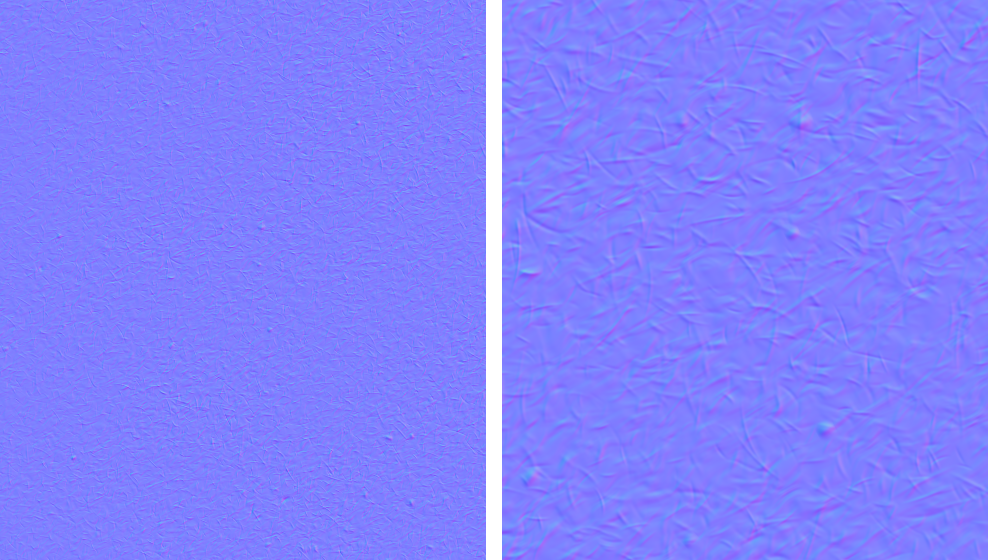
Left, the full canvas; right, a detail of the centre.
A Shadertoy shader for this texture map:

```glsl
// Tangent-space normal map of rough fibrous plaster or pressed pulp.
// Slopes of thin scattered, slightly bent fibres and small clumps are summed
// with those of a fine warped grain, then encoded as a unit normal.

const float MAIN_TILT    = 0.50;   // prevailing fibre direction, radians
const float TILT_SPREAD  = 1.80;   // random turn of each fibre
const float BEND         = 0.50;   // range of fibre curvature
const float GROOVE_SHARE = 0.35;   // part of the fibres pressed inward
const float GRAIN_SLOPE  = 0.042;
const float GRAIN_STEP   = 0.0007; // distance for grain differences

// Fibre families: cell size, half length, half width, slope
const vec4 LONG_FIBRES  = vec4(0.040, 0.029, 0.0014, 0.118);
const vec4 SHORT_FIBRES = vec4(0.016, 0.012, 0.0014, 0.116);
const vec4 CLUMPS       = vec4(0.050, 0.010, 0.0026, 0.210);

// Integer hash giving three values in 0..1
vec3 hash3(ivec3 cell) {
    uvec3 v = uvec3(cell) * 1664525u + 1013904223u;
    v.x += v.y * v.z; v.y += v.z * v.x; v.z += v.x * v.y;
    v ^= v >> 16u;
    v.x += v.y * v.z; v.y += v.z * v.x; v.z += v.x * v.y;
    return vec3(v >> 8u) / 16777216.0;
}

// Smooth value noise in 0..1
float noise(vec2 p, int seed) {
    ivec2 i = ivec2(floor(p));
    vec2 f = fract(p);
    f = f * f * f * (f * (f * 6.0 - 15.0) + 10.0);
    float a = hash3(ivec3(i, seed)).x;
    float b = hash3(ivec3(i + ivec2(1, 0), seed)).x;
    float c = hash3(ivec3(i + ivec2(0, 1), seed)).x;
    float d = hash3(ivec3(i + ivec2(1, 1), seed)).x;
    return mix(mix(a, b, f.x), mix(c, d, f.x), f.y);
}

// Slope of one bent ridge with a soft cross-section and tapered ends
vec2 fibreSlope(vec2 p, float angle, float halfLength, float width, float bend) {
    vec2 along = vec2(cos(angle), sin(angle));
    vec2 across = vec2(-along.y, along.x);
    float t = dot(p, along) / halfLength;
    float taper = 1.0 - t * t;
    if (taper <= 0.0) return vec2(0.0);
    float q = (dot(p, across) - bend * halfLength * t * t) / width;
    float ridge = exp(-q * q);
    float slopeAcross = -2.0 * q * ridge * taper * taper;
    float slopeAlong = -4.0 * t * taper * ridge * width / halfLength
                     - 2.0 * bend * t * slopeAcross;
    return along * slopeAlong + across * slopeAcross;
}

// Sum of the fibres scattered in the cells around p
vec2 scatterSlope(vec2 p, vec4 family, int count, float rarity, int seed) {
    vec2 slope = vec2(0.0);
    ivec2 home = ivec2(floor(p / family.x));
    for (int y = -1; y <= 1; y++)
    for (int x = -1; x <= 1; x++) {
        ivec2 cell = home + ivec2(x, y);
        for (int k = 0; k < count; k++) {
            vec3 place = hash3(ivec3(cell, seed + 2 * k));
            vec3 shape = hash3(ivec3(cell, seed + 2 * k + 1));
            vec2 centre = (vec2(cell) + place.xy) * family.x;
            float angle = MAIN_TILT + TILT_SPREAD * (place.z + shape.x - 1.0);
            float halfLength = family.y * mix(0.45, 1.0, shape.y);
            float width = family.z * mix(0.7, 1.3, fract(shape.y * 7.0));
            float bend = BEND * (fract(shape.x * 11.0) - 0.5);
            float side = shape.z < GROOVE_SHARE ? -1.0 : 1.0;
            float strength = side * pow(fract(shape.z * 13.0), rarity);
            slope += strength * fibreSlope(p - centre, angle, halfLength, width, bend);
        }
    }
    return slope * family.w;
}

// Fine grain, slightly stretched along the main direction
float grainHeight(vec2 p) {
    float c = cos(MAIN_TILT), s = sin(MAIN_TILT);
    vec2 q = vec2(c * p.x + s * p.y, c * p.y - s * p.x);
    q += 0.008 * (vec2(noise(q * 60.0, 70), noise(q * 60.0, 71)) - 0.5);
    q.x *= 0.68;
    float swell = noise(q * 60.0, 72) / 60.0;
    float rub = noise(q * 130.0, 73) / 130.0;
    float tooth = noise(q * 230.0, 74) / 230.0;
    return 0.12 * swell + 0.7 * rub + tooth;
}

vec2 grainSlope(vec2 p) {
    vec2 e = vec2(GRAIN_STEP, 0.0);
    float h = grainHeight(p);
    return GRAIN_SLOPE * (vec2(grainHeight(p + e.xy), grainHeight(p + e.yx)) - h) / GRAIN_STEP;
}

void mainImage(out vec4 fragColor, in vec2 fragCoord) {
    vec2 p = fragCoord / iResolution.y;

    vec2 slope = scatterSlope(p, LONG_FIBRES, 4, 1.2, 10)
               + scatterSlope(p, SHORT_FIBRES, 4, 1.2, 30)
               + scatterSlope(p, CLUMPS, 1, 3.0, 50)
               + grainSlope(p);

    // Calmer and busier regions, smoother toward the left edge
    float relief = mix(0.85, 1.2, noise(p * 7.0, 80));
    relief *= mix(0.78, 1.05, smoothstep(0.0, 0.35, p.x));

    // Encode the normal
    vec2 tilt = -2.0 * slope * relief;
    vec3 normal = vec3(tilt, sqrt(max(1.0 - dot(tilt, tilt), 0.0)));
    fragColor = vec4(0.5 + 0.5 * normalize(normal), 1.0);
}
```
